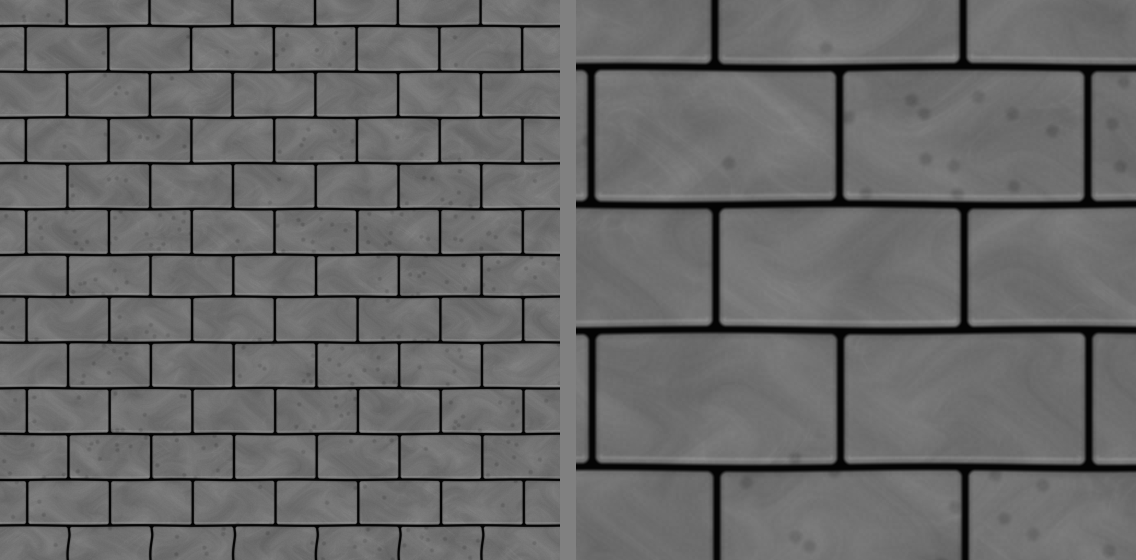
Left, the full canvas; right, a detail of the centre.
Reproduce this texture procedurally as a WebGL 2 fragment shader.

```glsl
#version 300 es
precision highp float;

uniform vec2 u_resolution;
out vec4 fragColor;

float hash(vec2 p) {
    return fract(sin(dot(p, vec2(127.1, 311.7))) * 4375.85);
}

// Layered sines, each layer warped and turned by the one before
float clouds(vec2 p) {
    float sum = 0.0, amplitude = 0.5;
    for (int i = 0; i < 5; i++) {
        p += 0.8 * sin(p.yx * 1.2 + float(i) * 1.9);
        sum += amplitude * sin(p.x) * sin(p.y + 0.7);
        p = mat2(0.8, 0.6, -0.6, 0.8) * p * 1.7;
        amplitude *= 0.58;
    }
    return sum;
}

// Sparse round pits: distance to one jittered point per cell
float pits(vec2 p, float density) {
    float pit = 0.0;
    vec2 cell = floor(p);
    for (int y = -1; y <= 1; y++)
        for (int x = -1; x <= 1; x++) {
            vec2 c = cell + vec2(x, y);
            vec2 center = c + vec2(hash(c), hash(c + 37.0));
            float present = step(hash(c + 71.0), density);
            pit = max(pit, present * smoothstep(0.32, 0.08, length(p - center)));
        }
    return pit;
}

float roundedBox(vec2 p, vec2 halfSize, float radius) {
    vec2 q = abs(p) - halfSize + radius;
    return length(max(q, 0.0)) + min(max(q.x, q.y), 0.0) - radius;
}

void main() {
    vec2 uv = gl_FragCoord.xy / u_resolution;
    vec2 size = vec2(0.1478, 0.0817);

    // Courses run downward; the one at mid height is slightly shorter
    float down = 1.0 - uv.y;
    float course = (down + 0.0069 * step(0.49, down) - 0.0466) / size.y;
    course += 0.006 * sin(uv.x * 31.0 + floor(course + 0.5) * 2.3);
    float row = floor(course);

    // Running bond, with bent joints in the lowest course
    float bend = 0.0022 * sin(down * 65.0) * smoothstep(0.94, 0.96, down);
    float across = (uv.x + bend - 0.0456 - 0.0003 * row) / size.x;
    across -= 0.5 * mod(row, 2.0);
    vec2 brick = vec2(floor(across), row);
    vec2 local = (fract(vec2(across, course)) - 0.5) * size;

    float edge = roundedBox(local, size * 0.5 - 0.0021, 0.004);
    float soft = max(0.0014, 0.8 / max(u_resolution.x, u_resolution.y));
    float face = smoothstep(soft, -soft, edge);

    // Mottled stone, shifted for every brick
    float seed = hash(brick);
    vec2 stone = uv * vec2(40.0, 54.0) + 50.0 * vec2(seed, hash(brick + 9.0));
    float shade = 0.44 + 0.015 * (seed - 0.5);
    shade += 0.055 * clouds(stone);

    // Pale wisps and fine grain
    float wisp = pow(1.0 - min(abs(clouds(stone * 0.8 + 17.0)) * 2.0, 1.0), 5.0);
    shade += 0.022 * wisp * smoothstep(-0.1, 0.4, clouds(stone * 0.5 + 5.0));
    shade += 0.012 * (hash(floor(uv * 512.0)) - 0.5);

    // Pits on a few bricks
    float pitted = step(0.82, hash(brick + 23.0));
    shade -= 0.06 * pits(uv * 55.0, 0.04 + 0.22 * pitted);

    // Lit lower lip and faint side bevels
    float lip = smoothstep(0.0022, 0.0, abs(edge + 0.0034));
    float lower = smoothstep(0.032, 0.036, local.y);
    float sides = smoothstep(0.066, 0.07, abs(local.x));
    shade += lip * (0.07 * lower + 0.02 * sides);
    shade -= 0.04 * smoothstep(-0.005, 0.0, edge) * (1.0 - lower);

    fragColor = vec4(vec3(mix(0.015, shade, face)), 1.0);
}
```
